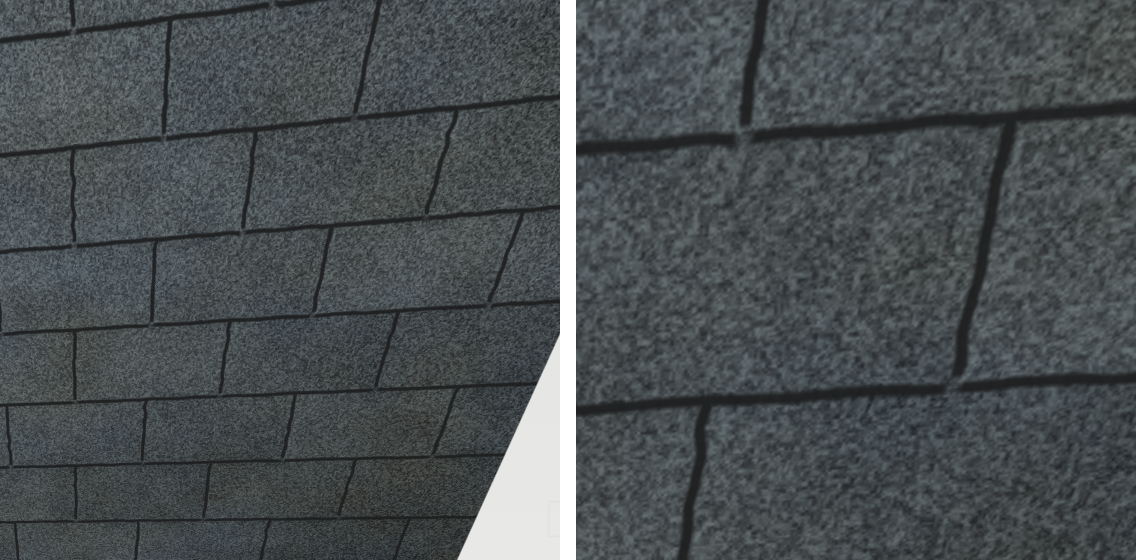
Left: the whole. Right: its middle third, enlarged.
A WebGL 1 fragment shader for this texture:

```glsl
precision highp float;
// Slate-grey roof shingles in running bond, seen in perspective, with a pale
// wall at the lower right. A projective map turns canvas points into roof
// units (one shingle = 1 x 1); seams, granules and weathering use those units.
uniform vec2 u_resolution;

const vec3 SLATE = vec3(0.287, 0.312, 0.319);
const vec3 SEAM = vec3(0.115, 0.118, 0.120);
const vec3 WALL = vec3(0.905, 0.905, 0.900);

float hash(vec2 p) {
  vec3 q = fract(p.xyx * vec3(0.1031, 0.1030, 0.0973));
  q += dot(q, q.yzx + 33.33);
  return fract((q.x + q.y) * q.z);
}

float noise(vec2 p) {
  vec2 i = floor(p);
  vec2 f = fract(p);
  f = f * f * (3.0 - 2.0 * f);
  float low = mix(hash(i), hash(i + vec2(1.0, 0.0)), f.x);
  float high = mix(hash(i + vec2(0.0, 1.0)), hash(i + vec2(1.0)), f.x);
  return mix(low, high, f.y);
}

float fbm(vec2 p) {
  float sum = 0.0;
  float weight = 0.5;
  for (int i = 0; i < 4; i++) {
    sum += weight * noise(p);
    p = p * 2.03 + 17.3;
    weight *= 0.5;
  }
  return sum / 0.9375;
}

// Inverts the roof's projection by Cramer's rule; p has y pointing down.
vec2 roofCoord(vec2 p) {
  vec3 across = vec3(0.6147, -0.0885, -0.0876);
  vec3 down = vec3(0.0627, 1.0616, 0.4242);
  vec3 corner = vec3(0.1302, 0.2643, 1.0);
  vec3 ray = vec3(p, 1.0);
  vec2 plane = vec2(dot(ray, cross(down, corner)), dot(ray, cross(corner, across)));
  plane /= dot(ray, cross(across, down));
  return plane * vec2(2.0, 5.0) + vec2(0.0, 1.0);
}

// Position along a course, where whole numbers are joints.
float bond(float u, float row) {
  return u + 0.5 * mod(row + 1.0, 2.0);
}

float toInteger(float x) {
  return abs(fract(x + 0.5) - 0.5);
}

float stroke(float dist, float halfWidth, float feather) {
  return 1.0 - smoothstep(halfWidth - feather, halfWidth + feather, dist);
}

// Dark seams: courses break briefly where a joint from above meets them.
float seams(vec2 roof, float row) {
  float course = stroke(toInteger(roof.y), 0.023, 0.014);
  float above = floor(roof.y + 0.5) - 1.0;
  float notch = stroke(toInteger(bond(roof.x, above)), 0.016, 0.010);
  course *= 1.0 - 0.65 * notch;
  float joint = stroke(toInteger(bond(roof.x, row)), 0.0115, 0.006);
  joint *= 1.0 - smoothstep(0.94, 0.98, fract(roof.y));
  return max(course, joint);
}

// Mineral granules, fine and medium, centred on zero.
float granules(vec2 roof) {
  vec2 g = roof * vec2(84.0, 46.0) + 200.0;
  return 0.75 * (noise(g) - 0.5) + 0.55 * (noise(g * 1.9 + 31.0) - 0.5);
}

vec3 shingles(vec2 p) {
  vec2 roof = roofCoord(p);
  roof += 0.014 * (vec2(noise(roof.yx * 9.0), noise(roof * 11.0)) - 0.5);
  float row = floor(roof.y);
  float along = bond(roof.x, row);
  vec2 tile = vec2(floor(along), row);

  // Broad light falloff, then differences between shingles and stains.
  float light = 1.11 - 0.17 * smoothstep(0.35, 1.0, p.y) - 0.13 * p.x;
  light -= 0.12 * smoothstep(0.6, 1.4, p.x + 0.6 * p.y) * p.y;
  light += 0.07 * (hash(tile + 40.0) - 0.5);
  light += 0.26 * (fbm(roof * vec2(3.0, 2.2) + 20.0) - 0.5);

  // Shade below each course and a pale rim beside each joint.
  light -= 0.08 * exp(-fract(roof.y) * 14.0);
  light += 0.07 * exp(-fract(along) * 22.0);

  vec3 color = SLATE * light;
  float tint = fbm(roof * vec2(1.7, 1.3) + 60.0) - 0.5;
  color += tint * vec3(-0.025, 0.0, 0.045);
  float grain = granules(roof) * mix(0.25, 0.18, p.y);
  color += grain * vec3(0.93, 1.04, 1.03);
  return mix(color, SEAM, 0.92 * seams(roof, row));
}

vec3 wall(vec2 p) {
  vec2 box = abs(p - vec2(1.03, 0.927)) - vec2(0.05, 0.031);
  float rim = stroke(abs(max(box.x, box.y)), 0.0015, 0.0015);
  return WALL + 0.025 * (p.y - 0.8) - 0.025 * rim;
}

void main() {
  vec2 p = gl_FragCoord.xy / u_resolution;
  p.y = 1.0 - p.y;
  float beyondEave = p.x - 1.0 + 0.455 * (p.y - 0.596);
  float wallMask = smoothstep(-0.002, 0.002, beyondEave);
  gl_FragColor = vec4(mix(shingles(p), wall(p), wallMask), 1.0);
}
```
